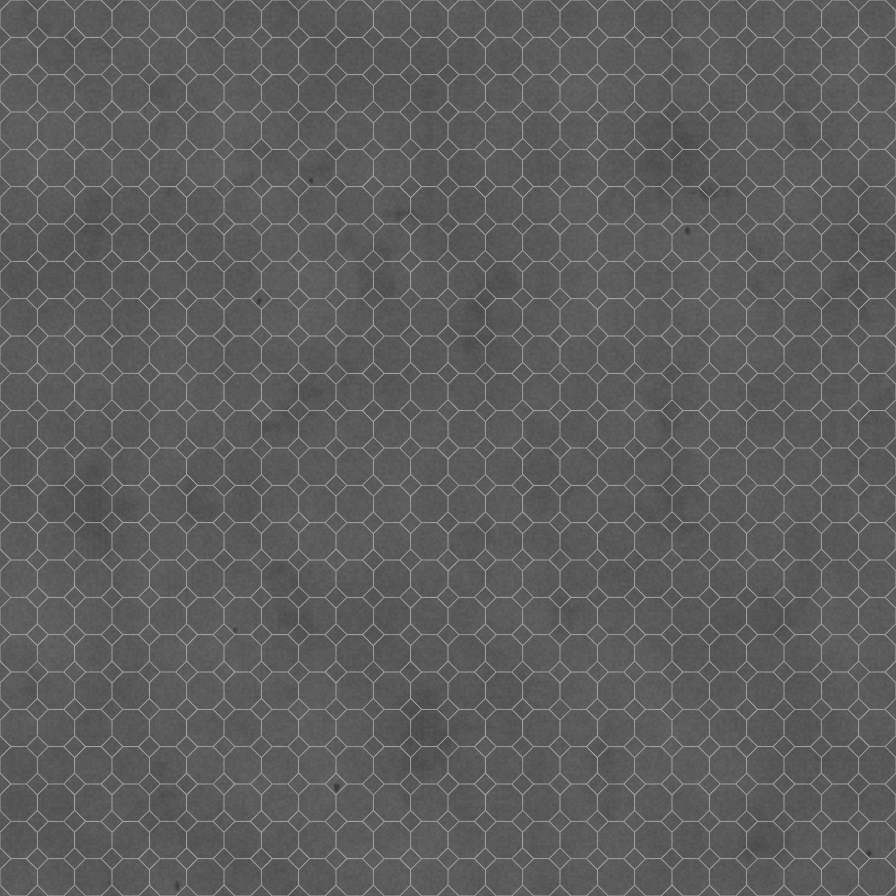
Reproduce this pattern procedurally as a WebGL 1 fragment shader.

```glsl
precision highp float;
// Dark grey octagon and diamond paving with thin pale joints, mottling and small stains.

uniform vec2 u_resolution;

float hash(vec2 p) {
  return fract(sin(dot(p, vec2(127.1, 311.7))) * 43758.5);
}

// Unit gradient at a lattice point, wrapped to the period.
vec2 gradient(vec2 cell, vec2 period, float seed) {
  float angle = 6.28318 * hash(mod(cell, period) + seed);
  return vec2(cos(angle), sin(angle));
}

// Tiling gradient noise, roughly -0.7 to 0.7.
float noise(vec2 uv, vec2 period, float seed) {
  vec2 p = uv * period;
  vec2 i = floor(p);
  vec2 f = p - i;
  vec2 w = f * f * f * (f * (f * 6.0 - 15.0) + 10.0);
  vec2 e = vec2(1.0, 0.0);
  float a = dot(gradient(i, period, seed), f);
  float b = dot(gradient(i + e.xy, period, seed), f - e.xy);
  float c = dot(gradient(i + e.yx, period, seed), f - e.yx);
  float d = dot(gradient(i + e.xx, period, seed), f - e.xx);
  return mix(mix(a, b, w.x), mix(c, d, w.x), w.y);
}

// Distance to the nearest joint, in cell units; diamonds sit on the cell corners.
float jointDistance(vec2 p) {
  vec2 corner = 0.5 - abs(fract(p) - 0.5);
  float cut = 0.293;
  float diamond = abs(corner.x + corner.y - cut) * 0.7071;
  vec2 beyond = max(cut - corner, 0.0);
  float upright = length(vec2(corner.x, beyond.y));
  float level = length(vec2(corner.y, beyond.x));
  return min(diamond, min(upright, level));
}

// Share of a pixel covered by a line, also for lines thinner than the pixel.
float lineCoverage(float dist, float width, float pixel) {
  float near = max(dist - 0.5 * pixel, -0.5 * width);
  float far = min(dist + 0.5 * pixel, 0.5 * width);
  return clamp((far - near) / pixel, 0.0, 1.0);
}

// Scattered small dark spots and wider faint smudges.
float stains(vec2 uv) {
  float dark = 0.0;
  float ragged = noise(uv, vec2(110.0), 9.0);
  for (int k = 0; k < 10; k++) {
    float id = float(k);
    vec2 center = vec2(hash(vec2(id, 3.7)), hash(vec2(id, 8.3)));
    vec2 delta = fract(uv - center + 0.5) - 0.5;
    float smudge = step(6.5, id);
    vec2 size = mix(vec2(0.004, 0.006), vec2(0.024, 0.009), smudge);
    float r = length(delta / size) + 0.9 * ragged;
    dark += (1.0 - smoothstep(0.1, 1.1, r)) * mix(0.13, 0.05, smudge);
  }
  return dark;
}

void main() {
  vec2 uv = gl_FragCoord.xy / u_resolution;
  float pixel = 24.0 / min(u_resolution.x, u_resolution.y);

  // Cloudy stone tone with fine grain
  float tone = 0.353;
  tone += 0.024 * noise(uv, vec2(5.0), 1.0);
  tone += 0.022 * noise(uv, vec2(13.0, 9.0), 2.0);
  tone += 0.016 * noise(uv, vec2(34.0), 3.0);
  tone += 0.022 * noise(uv, vec2(120.0), 4.0);
  tone += 0.038 * noise(uv, vec2(300.0), 5.0);

  // Darker worn patches, drawn out vertically
  float patches = noise(uv, vec2(14.0, 8.0), 6.0) + 0.4 * noise(uv, vec2(45.0), 7.0);
  tone -= 0.03 * smoothstep(0.2, 0.6, patches);
  tone -= stains(uv);

  // Pale joints, slightly uneven in strength
  float joint = lineCoverage(jointDistance(uv * 24.0), 0.021, pixel);
  float strength = 0.95 + 0.25 * noise(uv, vec2(40.0), 8.0);
  tone = mix(tone, 0.72, joint * strength);

  gl_FragColor = vec4(vec3(tone), 1.0);
}
```
